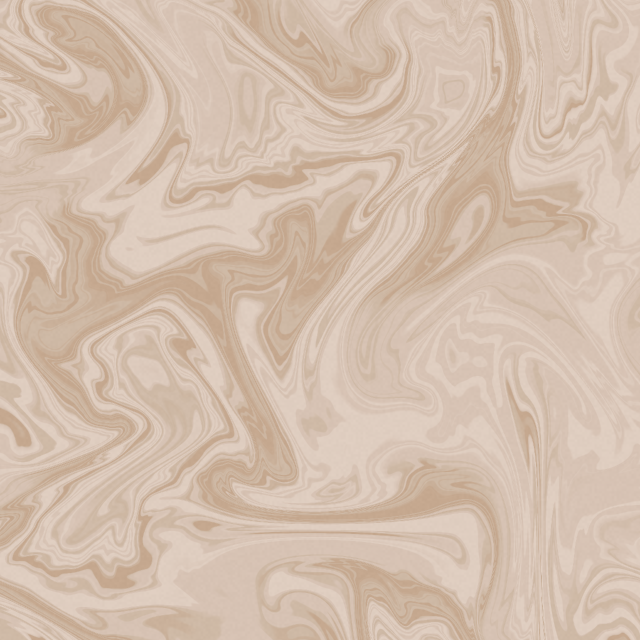
Write a three.js fragment shader that draws this texture.

```glsl
varying vec2 vUv;

const vec3 TAN = vec3(0.772, 0.658, 0.560);
const vec3 SAND = vec3(0.808, 0.725, 0.648);
const vec3 BLUSH = vec3(0.842, 0.762, 0.704);
const vec3 CREAM = vec3(0.874, 0.805, 0.752);

float hash(vec2 p) {
  vec3 q = fract(vec3(p.xyx) * 0.1031);
  q += dot(q, q.yzx + 33.33);
  return fract((q.x + q.y) * q.z);
}

// Value noise with a quintic fade, so that its slope is smooth too
float noise(vec2 p) {
  vec2 cell = floor(p);
  vec2 f = p - cell;
  f = f * f * f * (f * (f * 6.0 - 15.0) + 10.0);
  float low = mix(hash(cell), hash(cell + vec2(1.0, 0.0)), f.x);
  float high = mix(hash(cell + vec2(0.0, 1.0)), hash(cell + 1.0), f.x);
  return mix(low, high, f.y);
}

// Irregular stripe profile along one axis, flat with crisp steps
float stripes(float x, float seed) {
  float cell = floor(x);
  float f = smoothstep(0.25, 0.75, x - cell);
  return mix(hash(vec2(cell, seed)), hash(vec2(cell + 1.0, seed)), f);
}

// Divergence-free flow: the noise slope turned by a right angle
vec2 curl(vec2 p) {
  const float STEP = 0.02;
  float here = noise(p);
  float dx = noise(p + vec2(STEP, 0.0)) - here;
  float dy = noise(p + vec2(0.0, STEP)) - here;
  return vec2(dy, -dx) / STEP;
}

// Drags a point along the flow, which folds and coils the paint
vec2 stir(vec2 p, float scale, float strength, float seed) {
  for (int i = 0; i < 6; i++) {
    p += strength * curl(p * scale + seed);
  }
  return p;
}

vec3 inkColor(float tone) {
  vec3 color = mix(TAN, SAND, smoothstep(0.29, 0.38, tone));
  color = mix(color, BLUSH, smoothstep(0.41, 0.48, tone));
  return mix(color, CREAM, smoothstep(0.54, 0.62, tone));
}

vec3 marble(vec2 uv) {
  // Stir from large swirls down to small ripples
  float ragged = smoothstep(0.35, 0.70, noise(uv * 4.0 + 71.0));
  vec2 p = stir(uv, 3.0, 0.026, 13.0);
  p = stir(p, 5.3, 0.015, 41.0);
  p = stir(p, 12.0, 0.0050, 87.0);
  p = stir(p, 30.0, 0.0004 + 0.0016 * ragged, 29.0);

  // Layers of paint: broad pools, narrow ribbons and hairlines
  float layer = noise(p * 3.6 + 5.0) + 0.35 * noise(p * 8.0 + 19.0);
  layer += 0.05 * noise(p * 28.0 + 37.0);
  float pools = stripes(layer * 13.0, 3.0);
  float ribbons = stripes(layer * 37.0, 8.0);
  float hairs = stripes(layer * 105.0, 15.0);
  float tone = 0.24 * pools + 0.44 * ribbons + 0.32 * hairs;

  // Pale, quiet pools between the busy veins
  float calm = smoothstep(0.50, 0.68, noise(p * 4.4 + 61.0));
  float quiet = 0.54 + 0.32 * (tone - 0.5);
  tone = mix(tone - 0.015, quiet, 0.85 * calm);
  return inkColor(tone);
}

void main() {
  // Average four nearby samples for smooth edges
  const float SPREAD = 0.001;
  vec3 color = vec3(0.0);
  for (int i = 0; i < 4; i++) {
    float k = float(i);
    vec2 offset = vec2(mod(k, 2.0), floor(k / 2.0)) - 0.5;
    color += 0.25 * marble(vUv + offset * SPREAD);
  }

  // Faint paper grain
  color += 0.016 * (noise(vUv * 260.0) - 0.5);
  gl_FragColor = vec4(color, 1.0);
}
```
